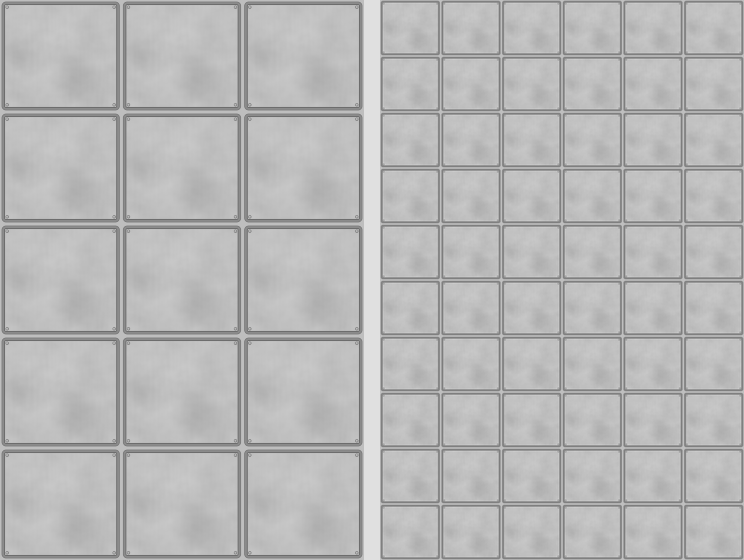
Left, the tile; right, the same tile 2 across and 2 down.
Reproduce this pattern procedurally as a WebGL 2 fragment shader.

```glsl
#version 300 es
precision highp float;
// Grid of grey metal plates, each with a rounded dark frame and four corner rivets.
// Frames are bands of a rounded-box distance; the cloudy wear is wrapped gradient
// noise plus a few soft stains, the same on every plate, so the sheet tiles.

uniform vec2 u_resolution;
out vec4 fragColor;

// Lengths are in plate heights.
const vec2  REPEATS       = vec2(3.0, 5.0);
const float GAP           = 0.0140;  // half the space between frames
const float CORNER_RADIUS = 0.040;
const float OUTER_LINE    = 0.0065;  // depths measured inward from the frame edge
const float INNER_LINE    = 0.0235;
const float FRAME_END     = 0.0310;
const float RIVET_INSET   = 0.064;
const float RIVET_RADIUS  = 0.0150;

const vec3 GAP_COLOR   = vec3(0.745);
const vec3 PLATE_COLOR = vec3(0.752);
const vec3 FRAME_COLOR = vec3(0.545);
const vec3 EDGE_COLOR  = vec3(0.465);
const vec3 LINE_COLOR  = vec3(0.405);
const vec3 RIVET_COLOR = vec3(0.710);
const vec3 RIVET_RIM   = vec3(0.500);

const float CLOUD_CONTRAST  = 0.070;
const float STREAK_CONTRAST = 0.010;
const float STAIN_STRENGTH  = 0.055;

// Soft stains: centre in the plate (0 to 1), radius, darkness.
const int STAIN_COUNT = 5;
const vec4 STAINS[STAIN_COUNT] = vec4[](
    vec4(0.15, 0.51, 0.12, 1.0),
    vec4(0.64, 0.28, 0.15, 1.0),
    vec4(0.76, 0.70, 0.10, 0.5),
    vec4(0.83, 0.21, 0.12, 0.5),
    vec4(0.42, 0.80, 0.22, -0.35));

vec2 hashGradient(vec2 cell) {
    vec3 h = fract(cell.xyx * vec3(0.1031, 0.1030, 0.0973));
    h += dot(h, h.yzx + 33.33);
    float angle = 6.28318 * fract((h.x + h.y) * h.z);
    return vec2(cos(angle), sin(angle));
}

// Gradient noise over p in 0..1 that wraps after a whole number of cells.
float wrappedNoise(vec2 p, vec2 cells, float seed) {
    p *= cells;
    vec2 i = floor(p), f = p - i;
    vec2 w = f * f * f * (f * (f * 6.0 - 15.0) + 10.0);
    vec2 lo = mod(i, cells) + seed, hi = mod(i + 1.0, cells) + seed;
    float a = dot(hashGradient(lo), f);
    float b = dot(hashGradient(vec2(hi.x, lo.y)), f - vec2(1.0, 0.0));
    float c = dot(hashGradient(vec2(lo.x, hi.y)), f - vec2(0.0, 1.0));
    float d = dot(hashGradient(hi), f - 1.0);
    return mix(mix(a, b, w.x), mix(c, d, w.x), w.y);
}

float clouds(vec2 p) {
    float sum = 0.0, amplitude = 0.5;
    vec2 cells = vec2(4.0, 5.0);
    for (int octave = 0; octave < 4; octave++) {
        sum += amplitude * wrappedNoise(p, cells, 17.0 * float(octave) + 3.0);
        cells *= 2.0;
        amplitude *= 0.5;
    }
    return sum;
}

float roundedBox(vec2 p, vec2 halfSize, float radius) {
    vec2 q = abs(p) - halfSize + radius;
    return length(max(q, 0.0)) + min(max(q.x, q.y), 0.0) - radius;
}

void main() {
    vec2 tile = fract(gl_FragCoord.xy / u_resolution * REPEATS);
    vec2 plateSize = u_resolution / REPEATS;
    float pixel = 1.0 / plateSize.y;
    vec2 halfPlate = 0.5 * plateSize / plateSize.y;
    vec2 p = (tile - 0.5) * 2.0 * halfPlate;
    float aa = 0.6 * pixel;

    // Worn plate surface
    float wear = CLOUD_CONTRAST * clouds(tile);
    wear += STREAK_CONTRAST * wrappedNoise(tile, vec2(40.0, 4.0), 71.0);
    for (int i = 0; i < STAIN_COUNT; i++) {
        vec2 offset = (tile - STAINS[i].xy) / STAINS[i].z;
        wear -= STAIN_STRENGTH * STAINS[i].w * exp(-dot(offset, offset));
    }
    vec3 plate = PLATE_COLOR + wear;

    // Frame, from the gap inward
    float depth = -roundedBox(p, halfPlate - GAP, CORNER_RADIUS);
    vec3 color = mix(GAP_COLOR, EDGE_COLOR, smoothstep(-aa, aa, depth));
    color = mix(color, FRAME_COLOR, smoothstep(-aa, aa, depth - OUTER_LINE));
    color = mix(color, LINE_COLOR, smoothstep(-aa, aa, depth - INNER_LINE));
    color = mix(color, plate, smoothstep(-aa, aa, depth - FRAME_END));

    // Rivets, mirrored into the four corners and lit from the upper left
    vec2 r = p - sign(p) * (halfPlate - RIVET_INSET);
    float rivet = length(r) - RIVET_RADIUS;
    float light = dot(r, vec2(-0.7, 0.7)) / RIVET_RADIUS;
    vec3 rivetColor = mix(RIVET_RIM, RIVET_COLOR + 0.10 * light,
                          smoothstep(aa, -aa, rivet + 0.4 * RIVET_RADIUS));
    color = mix(color, rivetColor, smoothstep(aa, -aa, rivet));

    fragColor = vec4(color, 1.0);
}
```
